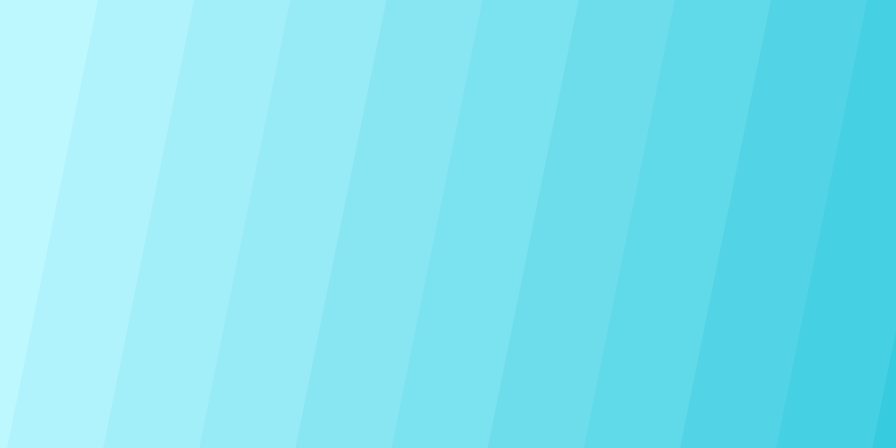
Reproduce this background procedurally as a WebGL 2 fragment shader.

```glsl
#version 300 es
precision highp float;
// Slanted flat bands stepping from pale ice blue to deep cyan.

uniform vec2 u_resolution;
out vec4 fragColor;

const vec3 PALE_ICE = vec3(0.747, 0.972, 1.0);
const vec3 DEEP_CYAN = vec3(0.216, 0.798, 0.876);
const float BAND_WIDTH = 0.2146;  // in canvas heights
const float BAND_SLANT = 0.203;   // sideways run per unit of height
const float FIRST_EDGE = 0.0156;  // where the first edge meets the bottom
const float LAST_BAND = 10.0;

// Position across the slanted bands; whole numbers lie on the edges.
float bandCoordinate(vec2 p, float slant, float offset, float width) {
    return (p.x - slant * p.y - offset) / width + 1.0;
}

// Staircase whose risers are softened over the given width.
float smoothStairs(float t, float softness) {
    float shifted = t + 0.5;
    float nearestEdge = floor(shifted);
    float distanceToEdge = fract(shifted) - 0.5;
    float riser = clamp(distanceToEdge / softness + 0.5, 0.0, 1.0);
    return nearestEdge - 1.0 + riser;
}

vec3 bandColor(float band, float lastBand, vec3 startColor, vec3 endColor) {
    return mix(startColor, endColor, clamp(band / lastBand, 0.0, 1.0));
}

void main() {
    // Canvas height is one unit
    vec2 p = gl_FragCoord.xy / u_resolution.y;
    float pixel = 1.0 / u_resolution.y;

    // Flat steps with antialiased edges
    float across = bandCoordinate(p, BAND_SLANT, FIRST_EDGE, BAND_WIDTH);
    float band = smoothStairs(across, pixel / BAND_WIDTH);

    fragColor = vec4(bandColor(band, LAST_BAND, PALE_ICE, DEEP_CYAN), 1.0);
}
```
